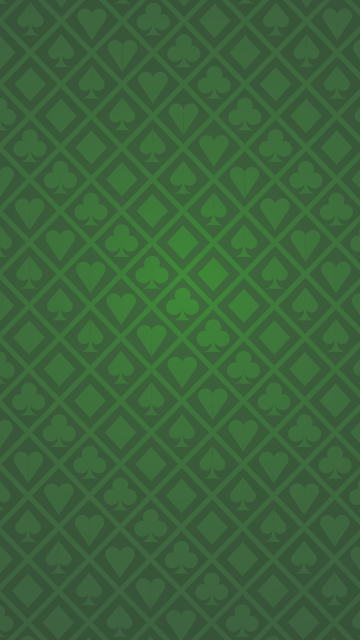
This pattern is drawn by a Shadertoy shader. Its source:

```glsl
// Card-table felt: a diamond trellis with one card suit in each cell.
// Diagonal lattice coordinates pick the cell, distance functions draw the suits,
// and an exponential glow lights the two greens from near the centre.

const vec2 PITCH = vec2(0.1704, 0.1759);      // cell size, in canvas widths
const vec2 FIRST_CELL = vec2(0.085, 0.058);   // from the top left corner
const float SLANT = 0.005;                    // slight lean of the columns
const float LINE_HALF = 0.041;                // in cell widths, like all suits
const vec2 GLOW_CENTRE = vec2(0.52, 0.555);
const float GLOW_REACH = 0.58;

float circle(vec2 p, vec2 centre, float radius) {
    return length(p - centre) - radius;
}

// Circle tapering along straight tangents to a sharp tip.
float teardrop(vec2 p, vec2 centre, float radius, vec2 tip) {
    vec2 axis = tip - centre;
    float len = length(axis);
    axis /= len;
    p -= centre;
    vec2 q = vec2(abs(p.x * axis.y - p.y * axis.x), dot(p, axis));
    float b = radius / len;
    float a = sqrt(1.0 - b * b);
    float k = dot(q, vec2(-b, a));
    if (k < 0.0) return length(q) - radius;
    if (k > a * len) return length(q - vec2(0.0, len));
    return dot(q, vec2(a, b)) - radius;
}

// Stem that flares into a flat foot; p.x is already mirrored.
float stem(vec2 p) {
    const float FOOT = 0.235;
    float t = clamp(-p.y / FOOT, 0.0, 1.0);
    float halfWidth = 0.02 + 0.11 * t * t * t * t;
    float slope = 0.44 * t * t * t / FOOT;
    float side = (p.x - halfWidth) / sqrt(1.0 + slope * slope);
    return max(side, max(-p.y - FOOT, p.y - 0.05));
}

float spade(vec2 p) {
    float leaf = teardrop(p, vec2(0.105, 0.0), 0.106, vec2(0.0, 0.3));
    return min(leaf, stem(p));
}

float heart(vec2 p) {
    return teardrop(p, vec2(0.118, 0.08), 0.122, vec2(0.0, -0.313));
}

float club(vec2 p) {
    float leaves = min(circle(p, vec2(0.0, 0.167), 0.129),
                       circle(p, vec2(0.14, -0.02), 0.129));
    float middle = circle(p, vec2(0.0, 0.04), 0.06);
    return min(min(leaves, middle), stem(p));
}

float diamond(vec2 p) {
    const vec2 HALF_SIZE = vec2(0.258, 0.279);
    vec2 q = abs(p) / HALF_SIZE;
    return (q.x + q.y - 1.0) / length(1.0 / HALF_SIZE);
}

float suit(vec2 p, float kind) {
    p.x = abs(p.x);
    if (kind < 0.5) return spade(p);
    if (kind < 1.5) return heart(p);
    if (kind < 2.5) return club(p);
    return diamond(p);
}

// Distance to the nearest trellis line or suit, in cell widths.
float trellis(vec2 offset) {
    offset.x -= SLANT * offset.y;
    vec2 grid = offset / PITCH;
    vec2 diagonal = vec2(grid.x + grid.y, grid.x - grid.y);
    vec2 cell = floor(diagonal + 0.5);
    vec2 local = diagonal - cell;

    float spacing = 1.0 / (length(1.0 / PITCH) * PITCH.x);
    float edge = 0.5 - max(abs(local.x), abs(local.y));
    float lines = edge * spacing - LINE_HALF;

    // Suits stay the same along one diagonal and cycle across the other.
    vec2 p = 0.5 * vec2(local.x + local.y, local.x - local.y);
    p *= PITCH / PITCH.x;
    return min(lines, suit(p, mod(cell.x, 4.0)));
}

void mainImage(out vec4 fragColor, in vec2 fragCoord) {
    vec2 canvas = vec2(1.0, iResolution.y / iResolution.x);
    vec2 p = fragCoord / iResolution.x;
    vec2 start = vec2(FIRST_CELL.x, canvas.y - FIRST_CELL.y);

    float pixel = 1.0 / (iResolution.x * PITCH.x);
    float mask = 1.0 - smoothstep(-0.7 * pixel, 0.7 * pixel, trellis(p - start));

    // Both greens brighten toward the glow.
    float glow = exp(-length(p - GLOW_CENTRE * canvas) / GLOW_REACH);
    vec3 felt = vec3(0.205, 0.307, 0.213) + vec3(0.045, 0.118, 0.027) * glow;
    vec3 print = vec3(0.243, 0.350, 0.258) + vec3(0.0, 0.200, -0.045) * glow;

    fragColor = vec4(mix(felt, print, mask), 1.0);
}
```
